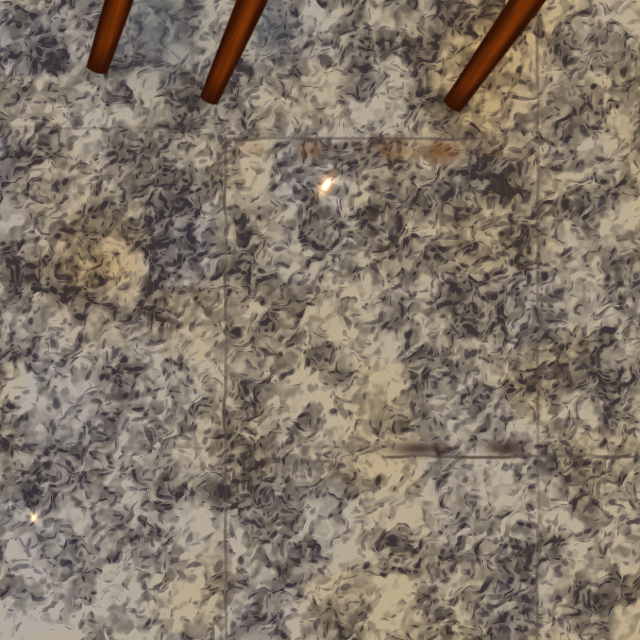
Reproduce this texture procedurally as a WebGL 1 fragment shader.

```glsl
precision highp float;
uniform vec2 u_resolution;

const vec3 STONE_DARK = vec3(0.24, 0.21, 0.20);
const vec3 STONE_LIGHT = vec3(0.72, 0.67, 0.585);
const vec3 GROUT = vec3(0.34, 0.29, 0.26);
const vec3 RUST = vec3(0.48, 0.29, 0.14);
const vec3 PLUM = vec3(0.22, 0.15, 0.14);
const vec3 WOOD_DARK = vec3(0.19, 0.07, 0.02);
const vec3 WOOD_LIGHT = vec3(0.43, 0.18, 0.03);

vec2 hash2(vec2 p) {
  vec3 q = fract(p.xyx * vec3(0.1031, 0.1030, 0.0973));
  q += dot(q, q.yzx + 33.33);
  return fract((q.xx + q.yz) * q.zy);
}

// Smooth cellular noise: random cell values blended by distance
float cellBlend(vec2 p) {
  vec2 cell = floor(p);
  float sum = 0.0;
  float total = 0.0;
  for (int j = -1; j <= 1; j++) {
    for (int i = -1; i <= 1; i++) {
      vec2 id = cell + vec2(float(i), float(j));
      vec2 r = p - id - 0.15 - 0.7 * hash2(id);
      float weight = exp(-7.0 * dot(r, r));
      sum += weight * hash2(id + 71.0).x;
      total += weight;
    }
  }
  return sum / total;
}

// Elongated mineral grains, one candidate per cell, leaning up to the right
float flecks(vec2 p, float density) {
  vec2 cell = floor(p);
  float mark = 0.0;
  for (int j = -1; j <= 1; j++) {
    for (int i = -1; i <= 1; i++) {
      vec2 id = cell + vec2(float(i), float(j));
      vec2 shape = hash2(id + 19.0);
      vec2 chance = hash2(id + 43.0);
      float angle = 0.7 + 2.4 * (shape.x - 0.5);
      vec2 axis = vec2(cos(angle), sin(angle));
      vec2 r = p - id - hash2(id);
      r = vec2(dot(r, axis), dot(r, vec2(-axis.y, axis.x)));
      float d = length(r / vec2(0.28 + 0.3 * shape.y, 0.13 + 0.1 * chance.y));
      float present = smoothstep(-0.1, 0.1, density - chance.x);
      mark = max(mark, present * (0.6 + 0.4 * chance.y) * (1.0 - smoothstep(0.5, 1.25, d)));
    }
  }
  return mark;
}

float blob(vec2 p, vec2 center, vec2 radius) {
  vec2 r = (p - center) / radius;
  return exp(-dot(r, r));
}

float span(float x, float a, float b) {
  return smoothstep(a - 0.01, a + 0.01, x) * (1.0 - smoothstep(b - 0.01, b + 0.01, x));
}

float seam(float d) {
  return 1.0 - smoothstep(0.0008, 0.0038, abs(d));
}

vec3 granite(vec2 p) {
  vec2 warp = vec2(cellBlend(p * 38.0), cellBlend(p * 38.0 + 50.0)) - 0.5;
  vec2 q = p + 0.018 * warp;
  float broad = cellBlend(p * 6.0 + 9.0) - 0.5;
  float medium = cellBlend(q * 19.0 + 27.0) - 0.5;
  vec2 slant = vec2(q.x + q.y, 1.5 * (q.y - q.x));
  float fine = cellBlend(slant * 42.0 + 90.0) - 0.5;
  float grit = cellBlend(p * 125.0) - 0.5;

  float density = 0.58 - 0.5 * broad - 0.7 * medium;
  float grains = max(flecks(q * 46.0, density), 0.85 * flecks(q * 78.0 + 31.0, density));
  float tone = 0.70 + 0.35 * broad + 0.6 * medium + 0.65 * fine + 0.3 * grit;
  tone -= 0.5 * grains;
  vec3 color = mix(STONE_DARK, STONE_LIGHT, clamp(tone, 0.0, 1.0));

  // Cool left side, warm right side, ochre patches
  float warmth = 0.7 * (p.x - 0.45) + 0.9 * (cellBlend(p * 9.0 + 60.0) - 0.5);
  color *= 1.0 + clamp(warmth, -0.5, 0.5) * vec3(0.07, 0.01, -0.16);
  return color + grains * vec3(-0.01, -0.012, 0.015);
}

vec3 addLeg(vec3 color, vec2 p, vec2 foot, vec2 top, float footWidth, float topWidth) {
  float len = length(top - foot);
  vec2 dir = (top - foot) / len;
  vec2 r = p - foot;
  float along = dot(r, dir);
  float width = mix(footWidth, topWidth, clamp(along / len, 0.0, 1.0));
  float side = dot(r, vec2(dir.y, -dir.x)) / width;
  float edge = max((abs(side) - 1.0) * width, -along - 0.004 * (1.0 - side * side));
  float ridge = smoothstep(-0.9, -0.1, side) * (1.0 - smoothstep(0.25, 0.85, side));
  float streak = 0.85 + 0.3 * cellBlend(vec2(side * 4.0, along * 18.0));
  vec3 wood = mix(WOOD_DARK, WOOD_LIGHT, ridge * smoothstep(-0.01, 0.06, along)) * streak;
  color *= 1.0 - 0.25 * blob(p, foot, vec2(0.035, 0.02));
  return mix(color, wood, 1.0 - smoothstep(-0.002, 0.002, edge));
}

void main() {
  vec2 p = gl_FragCoord.xy / u_resolution;
  vec3 color = granite(p);
  float wear = cellBlend(p * 24.0 + 14.0);

  // Shaded blue areas and brown stains
  float shade = blob(p, vec2(0.25, 0.96), vec2(0.07, 0.09)) + blob(p, vec2(0.42, 0.96), vec2(0.03, 0.06));
  color = mix(color, vec3(0.34, 0.37, 0.40), 0.5 * min(shade, 1.0));
  float stain = blob(p, vec2(0.76, 0.91), vec2(0.09, 0.12)) + 0.6 * blob(p, vec2(0.13, 0.58), vec2(0.12, 0.07));
  color *= mix(vec3(1.0), vec3(1.04, 0.94, 0.76), min(stain, 1.0));
  float rust = blob(p, vec2(0.65, 0.763), vec2(0.10, 0.018)) + 0.5 * blob(p, vec2(0.48, 0.768), vec2(0.09, 0.015));
  color = mix(color, RUST, 0.75 * min(rust, 1.0) * smoothstep(0.2, 0.7, wear));

  // Tile joints
  float wobble = 0.004 * (wear - 0.5);
  float joints = seam(p.x - 0.352 + wobble) * span(p.y, -0.1, 0.79);
  joints = max(joints, 0.75 * seam(p.x - 0.84 + wobble));
  joints = max(joints, 0.5 * seam(p.x - 0.30 + wobble) * span(p.y, 0.79, 1.1));
  joints = max(joints, seam(p.y - 0.783 + wobble) * span(p.x, 0.36, 0.75));
  joints = max(joints, 0.45 * seam(p.y - 0.80 + wobble) * span(p.x, -0.1, 0.35));
  joints = max(joints, seam(p.y - 0.287 + wobble) * span(p.x, 0.60, 1.1));
  joints = max(joints, 0.35 * seam(p.y - 0.30 + wobble) * span(p.x, -0.1, 0.60));
  color = mix(color, GROUT, joints * (0.35 + 0.5 * wear));
  float chips = blob(p, vec2(0.655, 0.299), vec2(0.045, 0.012)) + blob(p, vec2(0.79, 0.30), vec2(0.03, 0.012));
  color = mix(color, PLUM, 0.8 * min(chips, 1.0));

  // Wooden legs
  color = addLeg(color, p, vec2(0.151, 0.890), vec2(0.186, 1.0), 0.017, 0.022);
  color = addLeg(color, p, vec2(0.326, 0.843), vec2(0.394, 1.0), 0.015, 0.023);
  color = addLeg(color, p, vec2(0.706, 0.834), vec2(0.824, 1.0), 0.016, 0.024);

  // Lamp glints
  vec2 lean = p - vec2(0.45 * (p.y - 0.711), 0.0);
  color += vec3(0.55, 0.38, 0.16) * blob(lean, vec2(0.509, 0.711), vec2(0.012, 0.018));
  color += vec3(0.7) * blob(lean, vec2(0.510, 0.713), vec2(0.005, 0.009));
  color += vec3(0.7, 0.55, 0.35) * blob(p, vec2(0.053, 0.191), vec2(0.006, 0.007));
  gl_FragColor = vec4(clamp(color, 0.0, 1.0), 1.0);
}
```
